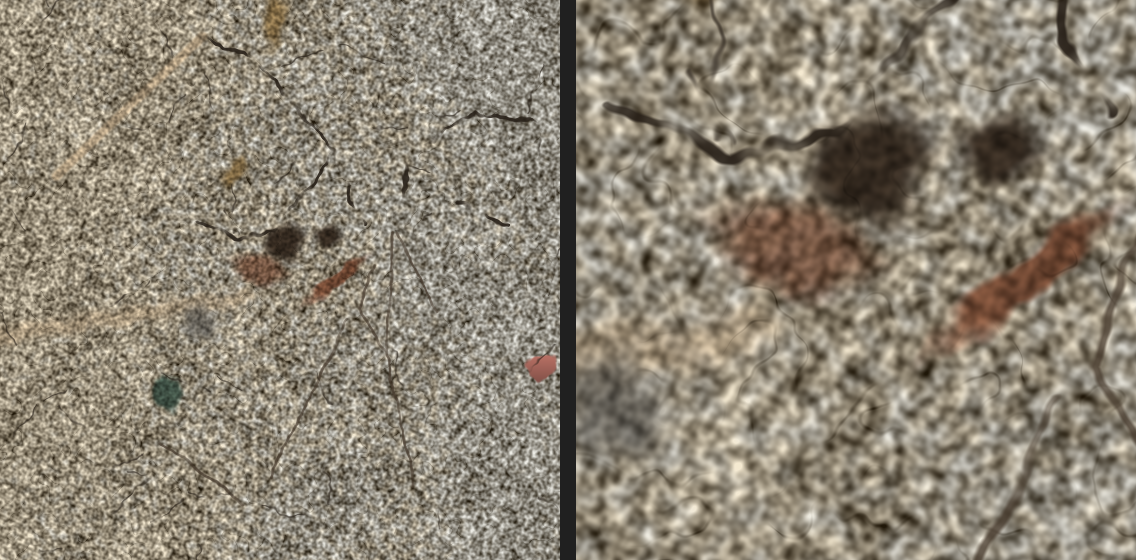
Left: the whole. Right: its middle third, enlarged.
Reproduce this texture procedurally as a Shadertoy shader.

```glsl
// Weathered concrete: pale mineral grains, branching cracks, dry stems, straw,
// worn pits and a few pebbles. Octaves of gradient noise make the grain;
// warped segment and ellipse distances make everything else.

const vec3 GRAIN_DARK  = vec3(0.25, 0.22, 0.165);
const vec3 GRAIN_LIGHT = vec3(0.76, 0.74, 0.69);
const vec3 WARM_TINT   = vec3(1.025, 0.995, 0.94);
const vec3 COOL_TINT   = vec3(0.985, 1.0, 1.025);
const vec3 CRACK_COLOR = vec3(0.15, 0.12, 0.09);
const vec3 STEM_COLOR  = vec3(0.27, 0.22, 0.17);
const vec3 STRAW_COLOR = vec3(0.66, 0.57, 0.45);
const vec3 PIT_COLOR   = vec3(0.16, 0.12, 0.085);
const vec3 RUST_COLOR  = vec3(0.39, 0.22, 0.14);
const vec3 OCHRE_COLOR = vec3(0.43, 0.33, 0.17);
const vec3 TEAL_COLOR  = vec3(0.17, 0.25, 0.21);
const vec3 SLATE_COLOR = vec3(0.32, 0.31, 0.29);
const vec3 PINK_COLOR  = vec3(0.62, 0.38, 0.34);
const float GRAIN_MEAN  = 0.64;
const float GRAIN_SCALE = 95.0;
const float CRACK_WIDTH = 0.0026;
const float STEM_WIDTH  = 0.0023;
const float CHIP_SCALE  = 8.0;
const float CHIP_WIDTH  = 0.0015;

// Segments as start.xy, end.xy
const vec4 CRACKS[10] = vec4[10](
    vec4(0.365, 0.935, 0.46, 0.89), vec4(0.46, 0.89, 0.6, 0.727),
    vec4(0.6, 0.727, 0.647, 0.6), vec4(0.6, 0.727, 0.49, 0.59),
    vec4(0.49, 0.59, 0.42, 0.57), vec4(0.42, 0.57, 0.355, 0.61),
    vec4(0.715, 0.64, 0.74, 0.735), vec4(0.74, 0.735, 0.85, 0.8),
    vec4(0.85, 0.8, 1.0, 0.77), vec4(0.82, 0.638, 0.905, 0.597));
const vec4 STEMS[7] = vec4[7](
    vec4(0.62, 0.43, 0.482, 0.147), vec4(0.703, 0.583, 0.69, 0.37),
    vec4(0.69, 0.37, 0.74, 0.13), vec4(0.67, 0.525, 0.638, 0.45),
    vec4(0.638, 0.45, 0.69, 0.37), vec4(0.71, 0.583, 0.78, 0.44),
    vec4(0.287, 0.21, 0.436, 0.1));

vec2 hash2(vec2 p) {
    vec3 q = fract(p.xyx * vec3(0.1031, 0.103, 0.0973));
    q += dot(q, q.yzx + 33.33);
    return fract((q.xx + q.yz) * q.zy);
}

vec2 direction(float a) { return vec2(cos(a), sin(a)); }

float slope(vec2 cell, vec2 offset) {
    return dot(direction(6.2832 * hash2(cell).x), offset);
}

float noise(vec2 p) {
    vec2 i = floor(p), f = fract(p), e = vec2(1.0, 0.0);
    vec2 u = f * f * f * (f * (f * 6.0 - 15.0) + 10.0);
    return mix(mix(slope(i, f), slope(i + e, f - e), u.x),
               mix(slope(i + e.yx, f - e.yx), slope(i + 1.0, f - 1.0), u.x), u.y);
}

vec2 warp(vec2 p) { return vec2(noise(p + 17.3), noise(p + 61.7)); }

vec2 rotate(vec2 p, float a) {
    vec2 d = direction(a);
    return vec2(dot(d, p), d.x * p.y - d.y * p.x);
}

float segment(vec2 p, vec4 s) {
    vec2 d = s.zw - s.xy, v = p - s.xy;
    return length(v - d * clamp(dot(v, d) / dot(d, d), 0.0, 1.0));
}

// Soft-edged ellipse, 1 inside and 0 outside
float blob(vec2 p, vec2 centre, vec2 radii, float angle, float soft) {
    float r = length(rotate(p - centre, angle) / radii);
    return 1.0 - smoothstep(1.0 - soft, 1.0 + soft, r);
}

float stroke(float d, float width, float soft) {
    return 1.0 - smoothstep(width - soft, width + soft, d);
}

// Short scattered cracks, at most one per cell
float chipDistance(vec2 q) {
    float d = 1.0;
    for (int k = 0; k < 9; k++) {
        vec2 cell = floor(q) + vec2(k % 3, k / 3) - 1.0;
        vec2 h = hash2(cell + 40.0), c = cell + hash2(cell + 90.0);
        vec2 reach = 0.38 * h.y * direction(h.x * 6.2832);
        if (h.y > 0.4) d = min(d, segment(q, vec4(c - reach, c + reach)));
    }
    return d;
}

void mainImage(out vec4 fragColor, in vec2 fragCoord) {
    vec2 p = fragCoord / iResolution.y;
    float soft = max(0.0014, 0.8 / iResolution.y);
    vec2 bent = p + 0.014 * warp(p * 22.0) + 0.005 * warp(p * 75.0);

    // Grain, from broad mottling to fine crystals
    float tone = GRAIN_MEAN + 0.25 * noise(p * 11.0)
               + 0.40 * noise(rotate(p, 0.5) * GRAIN_SCALE * 0.42)
               + 0.78 * noise(rotate(p, 0.8) * GRAIN_SCALE)
               + 0.68 * noise(rotate(p, 1.1) * GRAIN_SCALE * 1.7);
    float crevice = stroke(abs(noise(bent * 34.0)), 0.03, 0.03);
    tone -= 0.22 * crevice * smoothstep(-0.1, 0.3, noise(p * 19.0));
    vec3 col = mix(GRAIN_DARK, GRAIN_LIGHT, clamp(tone, -0.25, 1.35));
    float cool = p.x + 0.5 * noise(p * 5.0) + 0.8 * noise(p * 60.0);
    col *= mix(WARM_TINT, COOL_TINT, smoothstep(0.1, 1.0, cool));
    float shade = 0.7 + 0.5 * tone;

    // Straw and worn streak
    float straw = stroke(segment(p, vec4(0.1, 0.685, 0.362, 0.935)), 0.008, 0.004);
    float streak = stroke(segment(bent, vec4(0.0, 0.4, 0.44, 0.47)), 0.016, 0.012);
    col = mix(col, STRAW_COLOR * shade, max(0.65 * straw, 0.5 * streak));

    // Stains, pits and pebbles
    float ochre = max(blob(bent, vec2(0.418, 0.694), vec2(0.026, 0.016), 0.8, 0.5),
                      blob(bent, vec2(0.49, 0.965), vec2(0.022, 0.045), -0.2, 0.5));
    float rust = max(blob(bent, vec2(0.6, 0.5), vec2(0.062, 0.012), 0.6, 0.35),
                     0.75 * blob(bent, vec2(0.46, 0.52), vec2(0.045, 0.022), -0.3, 0.5));
    float pit = max(blob(bent, vec2(0.508, 0.567), vec2(0.036, 0.033), 0.6, 0.35),
                    blob(bent, vec2(0.585, 0.58), vec2(0.026, 0.015), -0.2, 0.45));
    float slate = blob(bent, vec2(0.358, 0.42), vec2(0.024, 0.028), 0.5, 0.6);
    float teal = blob(bent, vec2(0.3, 0.297), vec2(0.022, 0.034), 0.2, 0.3);
    float pink = blob(bent, vec2(0.966, 0.342), vec2(0.028, 0.022), -0.1, 0.12);
    col = mix(col, OCHRE_COLOR * shade, 0.75 * ochre);
    col = mix(col, RUST_COLOR * shade, 0.85 * rust);
    col = mix(col, SLATE_COLOR * shade, 0.75 * slate);
    col = mix(col, PIT_COLOR * shade, 0.92 * pit);
    col = mix(col, TEAL_COLOR * shade, 0.85 * teal);
    col = mix(col, PINK_COLOR * (1.0 + 7.0 * (p.y - 0.342)), pink);

    // Cracks and stems, broken up along their length
    float crack = 1.0, stem = 1.0;
    for (int i = 0; i < 10; i++) crack = min(crack, segment(bent, CRACKS[i]));
    for (int i = 0; i < 7; i++) stem = min(stem, segment(mix(p, bent, 0.5), STEMS[i]));
    float chip = chipDistance(bent * CHIP_SCALE) / CHIP_SCALE;
    float wear = smoothstep(-0.4, 0.15, noise(p * 24.0 + 7.0));
    col = mix(col, STEM_COLOR, (0.45 + 0.3 * wear) * stroke(stem, STEM_WIDTH, soft));
    col = mix(col, CRACK_COLOR, 0.6 * wear * stroke(chip, CHIP_WIDTH, soft));
    col = mix(col, CRACK_COLOR, 0.9 * wear * stroke(crack, CRACK_WIDTH * (0.6 + 0.7 * wear), soft));
    fragColor = vec4(clamp(col, 0.0, 1.0), 1.0);
}
```
